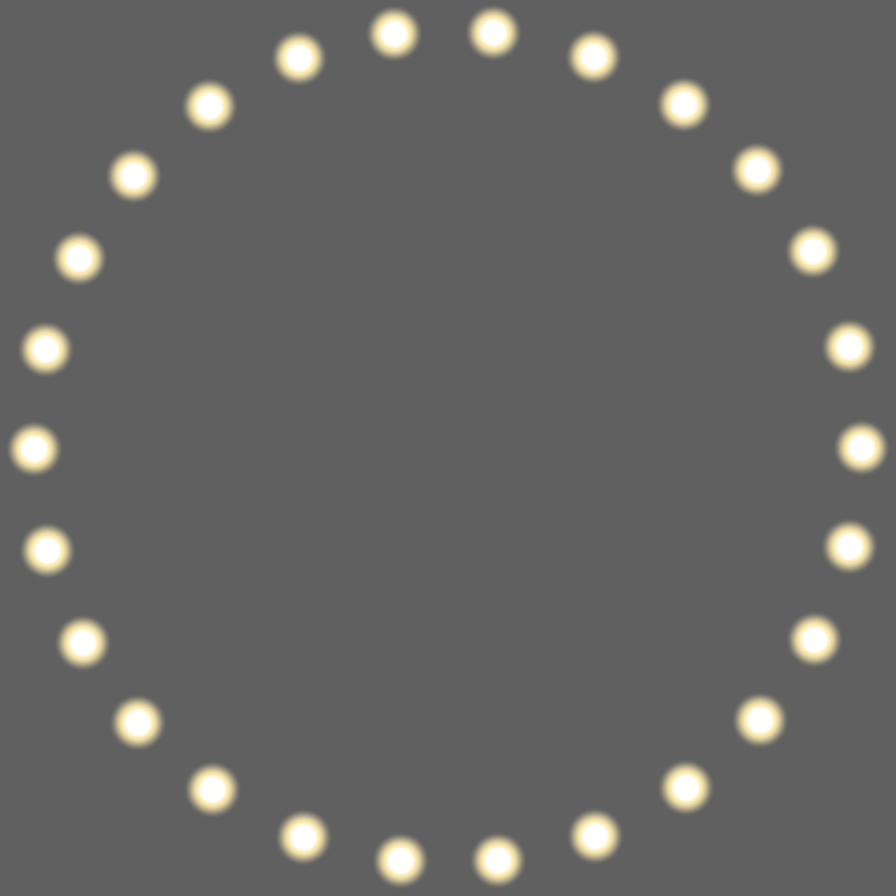
This background is drawn by a Shadertoy shader. Its source:

```glsl
// A ring of 26 warm glowing bulbs on a plain grey wall.

const float TAU = 6.2831853;
const int BULB_COUNT = 26;
const vec3 WALL = vec3(0.378);
const vec3 CREAM = vec3(1.0, 0.93, 0.69);
const vec3 WHITE = vec3(1.0, 1.0, 0.995);

// Falls smoothly from 1 inside the inner radius to 0 at the outer radius
float softDisc(float dist, float inner, float outer) {
    return 1.0 - smoothstep(inner, outer, dist);
}

// Bulb position about the ring centre, slightly uneven as if hung by hand
vec2 bulbPosition(float index, float count) {
    float angle = TAU * index / count;
    float sway = 0.30 + 0.10 * sin(angle) - 0.28 * cos(TAU * index / 4.1);
    float radius = 0.4634 - 0.0017 * cos(2.0 * angle) + 0.0013 * sin(angle);
    angle += radians(sway);
    return radius * vec2(cos(angle), sin(angle));
}

// Distance from a point to the nearest bulb centre
float nearestBulb(vec2 point) {
    float nearest = 1.0;
    for (int i = 0; i < BULB_COUNT; i++) {
        vec2 bulb = bulbPosition(float(i), float(BULB_COUNT));
        nearest = min(nearest, length(point - bulb));
    }
    return nearest;
}

// Cream halo with a white core, laid over the base colour
vec3 addBulb(vec3 base, float dist) {
    vec3 halo = mix(base, CREAM, softDisc(dist, 0.0156, 0.0325));
    return mix(halo, WHITE, softDisc(dist, 0.0125, 0.0172));
}

void mainImage(out vec4 fragColor, in vec2 fragCoord) {
    // Centred coordinates, with the shorter side one unit long
    vec2 point = (fragCoord - 0.5 * iResolution.xy) / min(iResolution.x, iResolution.y);

    fragColor = vec4(addBulb(WALL, nearestBulb(point)), 1.0);
}
```
